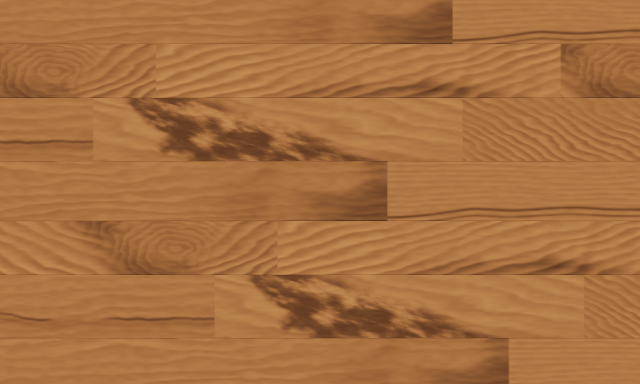
A WebGL 1 fragment shader for this texture:

```glsl
precision highp float;
// Three-strip walnut parquet: staggered boards with plain, swirled and figured staves.
uniform vec2 u_resolution;

// Lengths are in canvas heights; y runs downward.
const float ASPECT = 1.67;
const float BOARD_TOP = 0.114;
const float BOARD_HEIGHT = 0.461;
const float ROW_1 = 0.140;        // lower edge of the swirled row
const float ROW_2 = 0.306;        // lower edge of the figured row
const vec3 BOARD_SHIFT = vec3(0.170, 0.0, 0.317);
const vec2 SWIRL_JOINTS = vec2(0.407, 1.463);
const vec2 FIGURE_JOINTS = vec2(0.243, 1.207);
const float PLAIN_JOINT = 1.011;
const float JOINT_SOFT = 0.003;
const float SEAM_WIDTH = 0.0025;
const float SEAM_DEPTH = 0.16;
const float PORE_DEPTH = 0.09;
const vec3 DARK_WOOD = vec3(0.36, 0.21, 0.125);
const vec3 MID_WOOD = vec3(0.64, 0.415, 0.23);
const vec3 PALE_WOOD = vec3(0.80, 0.60, 0.37);

float hash(vec2 p) {
  vec3 q = fract(p.xyx * 0.1031);
  q += dot(q, q.yzx + 33.33);
  return fract((q.x + q.y) * q.z);
}

float noise(vec2 p) {
  vec2 i = floor(p), f = fract(p);
  f *= f * (3.0 - 2.0 * f);
  return mix(mix(hash(i), hash(i + vec2(1.0, 0.0)), f.x),
             mix(hash(i + vec2(0.0, 1.0)), hash(i + 1.0), f.x), f.y);
}

float fbm(vec2 p) {
  float sum = 0.0, amp = 0.53;
  for (int i = 0; i < 4; i++) {
    sum += amp * noise(p);
    p = p * 2.03 + 17.3;
    amp *= 0.5;
  }
  return sum;
}

// Growth ring profile: slow rise, quick fall, centred on zero.
float ring(float f) {
  float s = fract(f);
  return smoothstep(0.0, 0.7, s) - smoothstep(0.72, 1.0, s) - 0.5;
}

// Warped parallel grain; a positive slope climbs to the right.
float streaks(vec2 p, float slope, float freq, float warp) {
  float bend = fbm(p * vec2(4.0, 12.0));
  float fade = 0.4 + noise(p * vec2(5.0, 25.0) + 9.0);
  return ring((p.y + slope * p.x) * freq + warp * bend) * fade;
}

float vein(float y, float centre, float width) {
  float d = (y - centre) / width;
  return exp(-d * d);
}

// Each stave returns a tone, 0 dark to 1 pale; v is the depth within its row.
float swirlStave(vec2 p, float v) {
  vec2 k = (p - vec2(0.14, 0.075)) * vec2(1.0, 1.9);
  float cloud = fbm(p * vec2(7.0, 14.0) + 3.0);
  float knot = 0.24 + 0.5 * cloud + 0.13 * ring(length(k) * 36.0 + 4.0 * cloud);
  float left = 0.64 + 0.34 * streaks(p, -0.5, 27.0, 2.0);
  float right = 0.57 + 0.28 * streaks(p, 0.5, 32.0, 2.5);
  float band = 0.2 * vein(p.x, -0.09 + 0.12 * v, 0.06);
  float tone = mix(left, knot, smoothstep(-0.16, -0.05, p.x - 0.12 * v));
  return mix(tone, right, smoothstep(0.22, 0.34, p.x + 0.1 * v)) - band;
}

float wavyStave(vec2 p, float v) {
  float tone = 0.67 + 0.27 * streaks(p, 0.32, 33.0, 2.2);
  float curl = noise(vec2(p.x * 38.0 + p.y * 8.0, p.y * 5.0)) - 0.5;
  tone += 0.15 * curl * smoothstep(0.95, 1.3, p.x);
  float arch = 0.6 + 2.2 * pow(abs(p.x - 1.02), 1.6);
  float shade = smoothstep(arch - 0.1, arch + 0.2, v + 0.3 * (fbm(p * vec2(9.0, 30.0)) - 0.5));
  float heart = vein(p.x, 1.15, 0.08) * vein(v, 0.83, 0.13);
  return tone - 0.23 * shade - 0.25 * heart;
}

float veinedStave(vec2 p, float v) {
  float path = 0.65 + 0.22 * (fbm(vec2(p.x * 9.0, 2.0)) - 0.5);
  float broken = smoothstep(0.2, 0.6, noise(vec2(p.x * 14.0, 7.0)));
  float tone = 0.65 + 0.1 * streaks(p, 0.04, 38.0, 2.0) - 0.08 * v;
  return tone - 0.36 * broken * vein(v, path, 0.025) - 0.14 * vein(v, path + 0.09, 0.06);
}

float figuredStave(vec2 p, float v) {
  float wobble = 0.14 * (fbm(p * vec2(10.0, 18.0)) - 0.5);
  float start = 0.30 + 0.17 * v + wobble;
  float end = 0.53 + 0.46 * v + wobble;
  float inside = smoothstep(start, start + 0.04, p.x) * (1.0 - smoothstep(end - 0.09, end + 0.06, p.x));
  vec2 along = vec2(p.x + 0.45 * p.y, p.y - 0.32 * p.x);
  float fleck = fbm(along * vec2(14.0, 42.0) + 5.0);
  float dark = 0.10 + 0.72 * smoothstep(0.32, 0.82, fleck);
  float pale = 0.69 + 0.17 * streaks(p, -0.22, 25.0, 2.5) - 0.1 * smoothstep(0.75, 1.0, v);
  return mix(pale, dark, inside);
}

float slantedStave(vec2 p) {
  return 0.58 + 0.22 * streaks(p, -0.55, 42.0, 3.5);
}

float cloudedStave(vec2 p, float v) {
  float tone = 0.65 + 0.13 * streaks(p, 0.06, 34.0, 3.0) - 0.06 * v;
  float cloud = smoothstep(0.25, 0.7, fbm(p * vec2(5.0, 9.0) + 11.0));
  return tone - 0.38 * cloud * smoothstep(0.45, 0.95, p.x);
}

float straightStave(vec2 p, float v) {
  float path = 0.97 - 0.17 * smoothstep(1.0, 1.25, p.x) + 0.06 * (noise(p.xx * 6.0) - 0.5);
  float tone = 0.65 + 0.09 * streaks(p, 0.0, 70.0, 1.5);
  return tone - 0.45 * vein(v, path, 0.028) - 0.32 * vein(v, path + 0.11, 0.025);
}

float joint(float x, float at) {
  return smoothstep(at - JOINT_SOFT, at + JOINT_SOFT, x);
}

void main() {
  vec2 uv = gl_FragCoord.xy / u_resolution;
  vec2 p = vec2(uv.x * ASPECT, 1.0 - uv.y);

  // Board index and position within the shifted board.
  float level = (p.y - BOARD_TOP) / BOARD_HEIGHT;
  float board = floor(level);
  float y = fract(level) * BOARD_HEIGHT;
  float shift = board < 0.0 ? BOARD_SHIFT.x : (board < 1.0 ? BOARD_SHIFT.y : BOARD_SHIFT.z);
  vec2 q = vec2(p.x - shift, y);

  // Three rows of staves.
  float tone;
  if (y < ROW_1) {
    float v = y / ROW_1;
    tone = mix(swirlStave(q, v), wavyStave(q, v), joint(q.x, SWIRL_JOINTS.x));
    tone = mix(tone, swirlStave(q - vec2(1.53, 0.0), v), joint(q.x, SWIRL_JOINTS.y));
  } else if (y < ROW_2) {
    float v = (y - ROW_1) / (ROW_2 - ROW_1);
    tone = mix(veinedStave(q, v), figuredStave(q, v), joint(q.x, FIGURE_JOINTS.x));
    tone = mix(tone, slantedStave(q), joint(q.x, FIGURE_JOINTS.y));
  } else {
    float v = (y - ROW_2) / (BOARD_HEIGHT - ROW_2);
    tone = mix(cloudedStave(q, v), straightStave(q, v), joint(q.x, PLAIN_JOINT));
  }

  // Fine pores and row seams.
  tone += PORE_DEPTH * (noise(q * vec2(45.0, 150.0)) - 0.5);
  float edge = min(min(y, BOARD_HEIGHT - y), min(abs(y - ROW_1), abs(y - ROW_2)));
  tone -= SEAM_DEPTH * (1.0 - smoothstep(0.0, SEAM_WIDTH, edge));

  // Wood colour ramp.
  tone = clamp(tone, 0.0, 1.0);
  vec3 wood = mix(DARK_WOOD, MID_WOOD, min(tone * 2.0, 1.0));
  wood = mix(wood, PALE_WOOD, max(tone * 2.0 - 1.0, 0.0));
  gl_FragColor = vec4(wood, 1.0);
}
```
